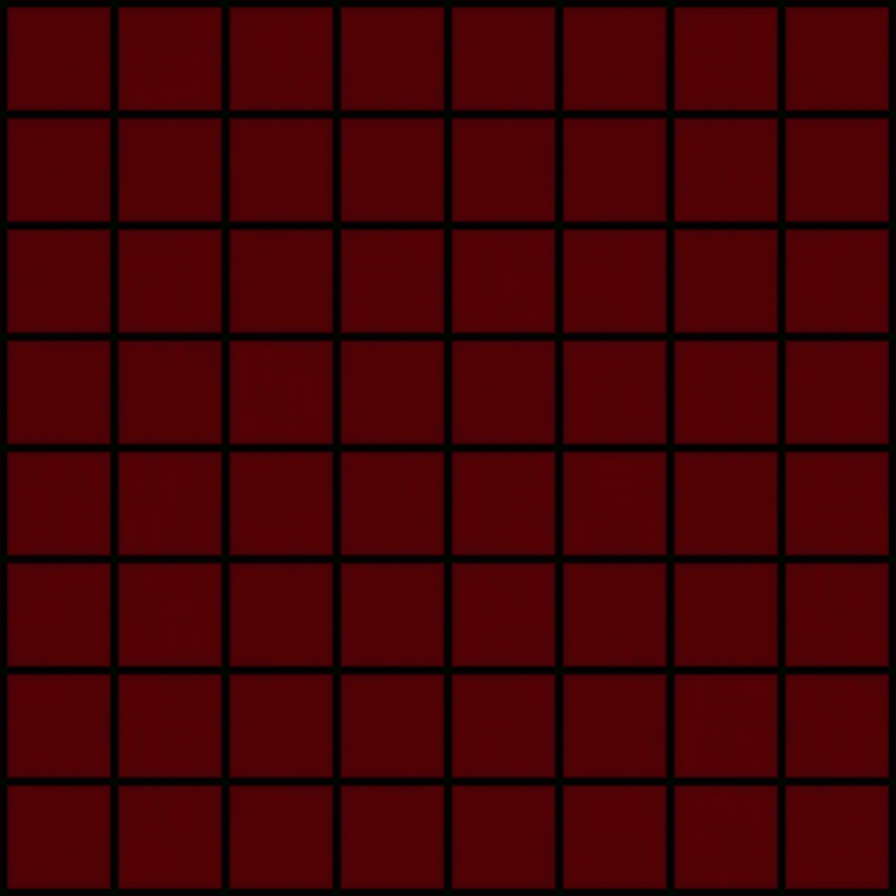
This pattern is drawn by a Shadertoy shader. Its source:

```glsl
#define PITCH 0.1241
#define LINE_CORE 0.0019
#define LINE_EDGE 0.0072
#define RIM_WIDTH 0.017
#define STREAK_AMOUNT 0.55
#define TILE_VARIATION 0.016
#define TILE_RED vec3(0.332, 0.002, 0.010)
#define RIM_RED vec3(0.285, 0.012, 0.030)
#define LINE_BLACK vec3(0.012, 0.003, 0.002)
#define CROSS_GREEN vec3(0.0, 0.028, 0.004)

vec2 hash22(vec2 p) {
    vec3 q = fract(p.xyx * vec3(0.1031, 0.1030, 0.0973));
    q += dot(q, q.yzx + 33.33);
    return fract((q.xx + q.yz) * q.zy);
}

float cornerSlope(vec2 cell, vec2 offset, vec2 corner) {
    vec2 gradient = hash22(cell + corner) * 2.0 - 1.0;
    return dot(gradient, offset - corner);
}

float gradientNoise(vec2 p) {
    vec2 cell = floor(p), f = fract(p);
    vec2 w = f * f * f * (f * (f * 6.0 - 15.0) + 10.0);
    float low = mix(cornerSlope(cell, f, vec2(0, 0)), cornerSlope(cell, f, vec2(1, 0)), w.x);
    float high = mix(cornerSlope(cell, f, vec2(0, 1)), cornerSlope(cell, f, vec2(1, 1)), w.x);
    return mix(low, high, w.y);
}

void mainImage(out vec4 fragColor, in vec2 fragCoord) {
    vec2 uv = fragCoord / iResolution.xy;
    vec2 pixel = 1.0 / iResolution.xy;

    // Grid centred on the canvas, with a line through its middle
    vec2 grid = (uv - 0.5) / PITCH;
    vec2 tile = floor(grid);
    vec2 lineDist = (0.5 - abs(fract(grid) - 0.5)) * PITCH;
    float nearest = min(lineDist.x, lineDist.y);

    // Faint woven streaks, mostly vertical, and a dull rim
    float streaks = gradientNoise(uv * vec2(75.0, 14.0) + 40.0)
                  + 0.6 * gradientNoise(uv * vec2(16.0, 70.0) + 90.0);
    float rim = 0.7 * (1.0 - smoothstep(LINE_EDGE, RIM_WIDTH, nearest));
    float dullness = clamp(0.15 + rim + STREAK_AMOUNT * streaks, 0.0, 1.0);
    vec3 color = mix(TILE_RED, RIM_RED, dullness);
    color *= 1.0 + TILE_VARIATION * (hash22(tile + 20.0).x * 2.0 - 1.0);

    // Soft dark lines, slightly green where they cross
    vec2 edge = max(vec2(LINE_EDGE), LINE_CORE + pixel);
    vec2 ink = 1.0 - smoothstep(vec2(LINE_CORE), edge, lineDist);
    color = mix(color, LINE_BLACK, max(ink.x, ink.y));
    color = mix(color, CROSS_GREEN, ink.x * ink.y);

    fragColor = vec4(color, 1.0);
}
```
